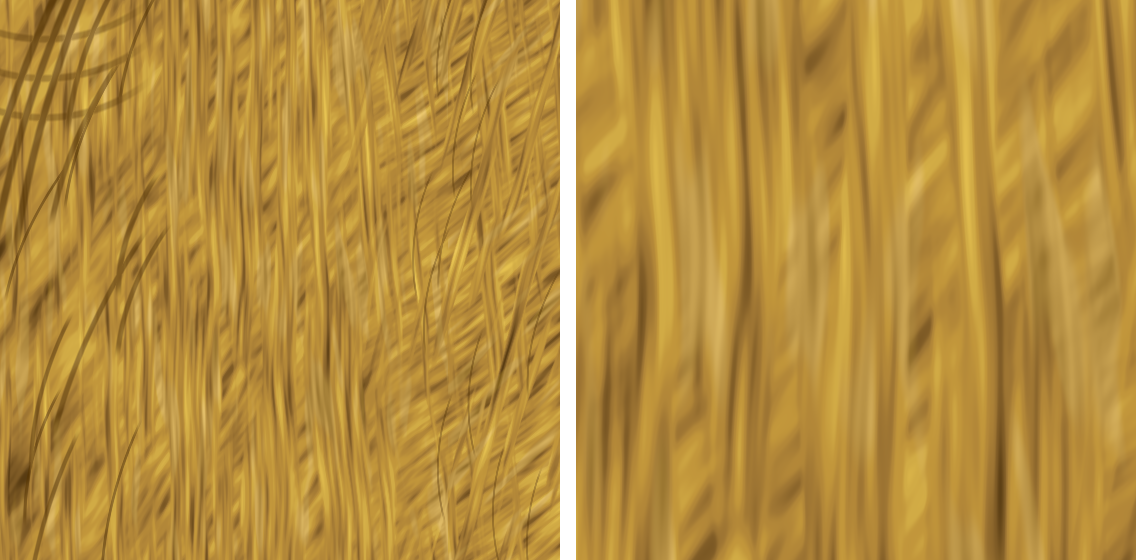
Left, the full canvas; right, a detail of the centre.
Write a Shadertoy shader that draws this texture.

```glsl
#define STRAW_FREQ vec2(80.0, 5.5)
#define CHAFF_FREQ vec2(44.0, 11.0)
#define HUSK_FREQ vec2(58.0, 10.0)
#define BLADE_FREQ vec2(14.0, 3.5)
#define CHAFF_ANGLE 57.0
#define HUSK_ANGLE 38.0
#define CONTRAST 0.95
#define PALE_AMOUNT 0.7
#define STEM_COUNT 12
#define STEM_COLOUR vec3(0.43, 0.30, 0.10)

vec2 hash22(vec2 p) {
    vec3 q = fract(p.xyx * vec3(0.1031, 0.1030, 0.0973));
    q += dot(q, q.yzx + 33.33);
    return fract((q.xx + q.yz) * q.zy);
}

float cornerSlope(vec2 cell, vec2 offset) {
    float angle = 6.2832 * hash22(cell).x;
    return dot(vec2(cos(angle), sin(angle)), offset);
}

float gradientNoise(vec2 p) {
    vec2 i = floor(p), f = fract(p);
    vec2 u = f * f * f * (f * (f * 6.0 - 15.0) + 10.0);
    vec2 e = vec2(0.0, 1.0);
    float low = mix(cornerSlope(i, f), cornerSlope(i + e.yx, f - e.yx), u.x);
    float high = mix(cornerSlope(i + e, f - e), cornerSlope(i + 1.0, f - 1.0), u.x);
    return mix(low, high, u.y);
}

// Slightly wavy fibres along one direction, with a spread of about one
float strands(vec2 p, float degrees, vec2 freq, float seed) {
    float a = radians(degrees);
    vec2 along = vec2(cos(a), sin(a));
    vec2 q = vec2(dot(p, vec2(along.y, -along.x)), dot(p, along));
    q.x += 0.012 * gradientNoise(q * 5.0 + seed);
    float coarse = gradientNoise(q * freq + seed);
    float fine = gradientNoise(q * freq * vec2(2.1, 1.7) + seed + 17.0);
    return 3.6 * (coarse + 0.6 * fine);
}

// Shadow brown through ochre to bright gold
vec3 strawColour(float tone) {
    vec3 c = mix(vec3(0.34, 0.23, 0.07), vec3(0.50, 0.36, 0.15), smoothstep(-3.2, -1.8, tone));
    c = mix(c, vec3(0.62, 0.46, 0.20), smoothstep(-1.9, -1.0, tone));
    c = mix(c, vec3(0.70, 0.53, 0.22), smoothstep(-1.1, -0.3, tone));
    c = mix(c, vec3(0.76, 0.59, 0.23), smoothstep(-0.3, 0.6, tone));
    c = mix(c, vec3(0.82, 0.67, 0.27), smoothstep(0.6, 1.5, tone));
    return mix(c, vec3(0.91, 0.77, 0.32), smoothstep(1.6, 3.0, tone));
}

// Tapered, gently bowed stem around a centre point
float stem(vec2 p, vec2 centre, float lean, float halfLength, float width) {
    vec2 d = p - centre;
    float t = d.y / halfLength;
    float across = abs(d.x - lean * d.y - 0.02 * t * t) / sqrt(1.0 + lean * lean);
    float ends = 1.0 - smoothstep(0.75, 1.0, abs(t));
    return ends * (1.0 - smoothstep(0.4 * width, width, across));
}

void mainImage(out vec4 fragColor, in vec2 fragCoord) {
    vec2 p = fragCoord / iResolution.y;
    float edge = 0.05 * gradientNoise(p * 6.0);
    float left = 1.0 - smoothstep(0.08, 0.32, p.x + edge);
    float right = smoothstep(0.55, 0.82, p.x + edge + 0.12 * (p.y - 0.5));

    // Slanting chaff, husks and broad soft blades underneath
    float chaff = strands(p, CHAFF_ANGLE, CHAFF_FREQ, 3.0);
    float husk = strands(p, HUSK_ANGLE, HUSK_FREQ, 41.0);
    float blade = strands(p, CHAFF_ANGLE, BLADE_FREQ, 73.0);
    float tone = mix(chaff, husk, right);
    tone = mix(tone, 0.5 * tone + 0.85 * blade, left);

    // Upright straw lying over it in bundles
    vec2 bent = p + vec2(0.1 * smoothstep(0.4, 0.8, p.x) * (p.y - 0.5), 0.0);
    float straw = strands(bent, 90.0, STRAW_FREQ, 101.0);
    float bundle = strands(bent, 90.0, vec2(27.0, 2.2), 137.0);
    float cover = smoothstep(-0.6, 0.6, bundle + 0.7 - 1.2 * right - 1.2 * left);
    tone = mix(tone, straw, cover);

    // Leaning strands across the right side
    float leaning = strands(p, 75.0, vec2(70.0, 6.0), 163.0);
    float leanBundle = strands(p, 75.0, vec2(30.0, 3.0), 191.0);
    tone = mix(tone, leaning, right * smoothstep(0.4, 1.1, leanBundle));

    // Broad light and shade
    tone = CONTRAST * tone + 0.9 * gradientNoise(p * 4.5 + 9.0);
    tone -= left * (0.35 + 1.2 * gradientNoise(p * 3.0 + 25.0));
    vec3 colour = strawColour(tone);

    // Bleached fibres
    float pale = smoothstep(0.5, 1.5, strands(bent, mix(90.0, 45.0, step(0.8, p.x)), vec2(34.0, 5.0), 211.0));
    colour = mix(colour, vec3(0.76, 0.62, 0.32) + 0.07 * tone, PALE_AMOUNT * pale);

    // Dark stems, mostly at the left
    float shade = 0.0;
    for (int i = 0; i < STEM_COUNT; i++) {
        float n = float(i);
        vec2 h = hash22(vec2(n, 7.0)), k = hash22(vec2(n, 19.0));
        vec2 centre = vec2(0.25 * h.x, (n + h.y) / float(STEM_COUNT));
        float lean = mix(0.15, 0.5, k.x);
        shade = max(shade, 0.7 * stem(p, centre, lean, 0.1 + 0.1 * k.y, 0.003 + 0.004 * h.y));
        vec2 farCentre = vec2(0.7 + 0.28 * k.y, centre.y);
        shade = max(shade, 0.5 * stem(p, farCentre, lean - 0.2, 0.12, 0.0025));
    }

    // Long stems and drooping arcs in the upper left corner
    for (int i = 0; i < 3; i++) {
        float n = float(i);
        vec2 centre = vec2(0.03 + 0.025 * n, 0.84 - 0.02 * n);
        shade = max(shade, 0.85 * stem(p, centre, 0.36 - 0.04 * n, 0.27, 0.009));
        float arc = abs(length(p - vec2(0.08, 1.09 + 0.07 * n)) - 0.3);
        float span = (1.0 - smoothstep(0.2, 0.28, p.x)) * step(p.y, 1.0 + 0.07 * n);
        shade = max(shade, 0.5 * span * (1.0 - smoothstep(0.003, 0.009, arc)));
    }
    colour = mix(colour, STEM_COLOUR + 0.03 * tone, shade);
    fragColor = vec4(clamp(colour, 0.0, 1.0), 1.0);
}
```
